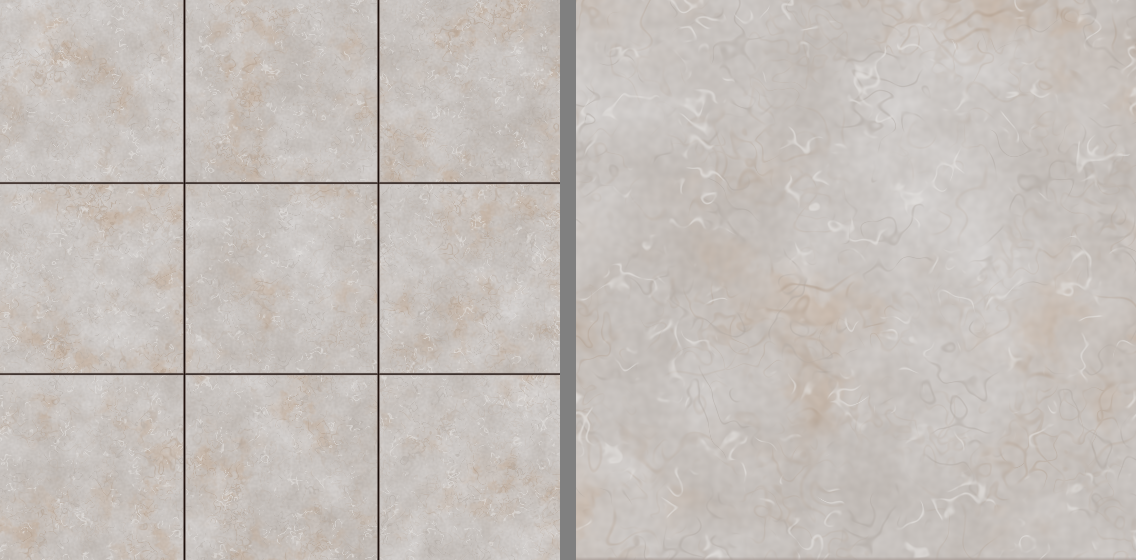
Left: the whole. Right: its middle third, enlarged.
This texture is drawn by a WebGL 1 fragment shader. Its source:

```glsl
precision highp float;
uniform vec2 u_resolution;

#define PITCH vec2(0.3464, 0.3411)
#define FIRST_JOINT vec2(0.3294, 0.3320)
#define JOINT_HALF vec2(0.0015, 0.0012)
#define PALE vec3(0.828, 0.815, 0.808)
#define SHADE vec3(0.715, 0.685, 0.660)
#define TAN vec3(0.765, 0.675, 0.595)
#define FLECK vec3(0.885, 0.875, 0.865)
#define GROUT vec3(0.070, 0.035, 0.025)
#define RIM vec3(0.640, 0.590, 0.570)
#define WARMTH 0.60
#define GRAIN 0.018

vec2 hash2(vec2 p) {
  vec3 q = fract(p.xyx * vec3(0.1031, 0.1030, 0.0973));
  q += dot(q, q.yzx + 33.33);
  return fract((q.xx + q.yz) * q.zy);
}

float cornerSlope(vec2 cell, vec2 corner, vec2 f) {
  float angle = 6.2832 * hash2(cell + corner).x;
  return dot(vec2(cos(angle), sin(angle)), f - corner);
}

float gradientNoise(vec2 p) {
  vec2 i = floor(p), f = p - i;
  vec2 u = f * f * f * (f * (f * 6.0 - 15.0) + 10.0);
  float low = mix(cornerSlope(i, vec2(0, 0), f), cornerSlope(i, vec2(1, 0), f), u.x);
  float high = mix(cornerSlope(i, vec2(0, 1), f), cornerSlope(i, vec2(1, 1), f), u.x);
  return 1.5 * mix(low, high, u.y);
}

float fbm(vec2 p) {
  float sum = 0.0, amplitude = 0.5;
  for (int i = 0; i < 4; i++) {
    sum += amplitude * gradientNoise(p);
    p = mat2(1.6, 1.2, -1.2, 1.6) * p + 17.3;
    amplitude *= 0.56;
  }
  return sum;
}

// Thin broken lines along the zero contours of warped noise
float veins(vec2 p, float width) {
  vec2 warp = vec2(gradientNoise(p * 1.7), gradientNoise(p * 1.7 + 41.0));
  return 1.0 - smoothstep(0.0, width, abs(gradientNoise(p + 0.7 * warp)));
}

vec3 stone(vec2 p, vec2 seed) {
  // Curdled coordinates make the blotches ragged
  vec2 curdled = p + 0.012 * vec2(fbm(p * 34.0 + 11.0), fbm(p * 34.0 + 53.0));

  // Cloudy grey ground
  float cloud = fbm(p * 8.0);
  float mottle = fbm(curdled * 30.0 + 60.0);
  float lightness = 0.66 + 0.58 * cloud + 0.34 * mottle + 0.12 * (seed.x - 0.5);
  vec3 color = mix(SHADE, PALE, clamp(lightness, 0.0, 1.15));

  // Warm patches, broken up by finer ragged blotches
  float region = smoothstep(-0.15, 0.45, fbm(curdled * 7.0 + 90.0) + 0.12 * (seed.y - 0.5));
  float blotch = smoothstep(-0.10, 0.30, fbm(curdled * 28.0 + 120.0));
  color = mix(color, TAN, WARMTH * region * (0.25 + 0.75 * blotch));

  // Rusty veins, densest within the warm patches
  float rust = veins(p * 25.0 + 150.0, 0.12) * smoothstep(-0.10, 0.20, fbm(p * 20.0 + 30.0));
  float thread = veins(p * 48.0 + 170.0, 0.16) * smoothstep(-0.05, 0.25, fbm(p * 16.0 + 70.0));
  color = mix(color, TAN * 0.90, 0.50 * max(rust, thread) * (0.30 + 0.70 * region));

  // Fine grey hairlines
  float hair = veins(p * 34.0 + 260.0, 0.11) * smoothstep(0.0, 0.25, fbm(p * 22.0 + 280.0));
  color = mix(color, SHADE * 0.97, 0.45 * hair);

  // Short chalky flecks
  float chalk = veins(p * 40.0 + 200.0, 0.15) * smoothstep(0.06, 0.30, fbm(p * 30.0 + 230.0));
  color = mix(color, FLECK, 0.65 * chalk);

  return color + GRAIN * gradientNoise(p * 190.0);
}

void main() {
  vec2 uv = gl_FragCoord.xy / u_resolution;
  vec2 grid = (uv - FIRST_JOINT) / PITCH;
  vec2 tile = floor(grid), local = fract(grid);
  vec2 seed = hash2(tile + 7.0);
  vec3 color = stone(local * PITCH + floor(seed * 40.0) * 0.73 + 2.0, seed);

  // Distance to the nearest joint along each axis
  vec2 edge = min(local, 1.0 - local) * PITCH;
  vec2 soft = 0.75 / u_resolution;

  // Tile rim and dark joint
  vec2 rim = 1.0 - smoothstep(JOINT_HALF, JOINT_HALF + 0.0024, edge);
  color = mix(color, RIM, 0.6 * max(rim.x, rim.y));
  vec2 joint = 1.0 - smoothstep(JOINT_HALF - soft, JOINT_HALF + soft, edge);
  float wear = 0.5 + 0.5 * gradientNoise(uv * 45.0);
  vec3 grout = GROUT + vec3(0.08, 0.05, 0.04) * wear;
  color = mix(color, grout, max(joint.x, joint.y));

  gl_FragColor = vec4(clamp(color, 0.0, 1.0), 1.0);
}
```
